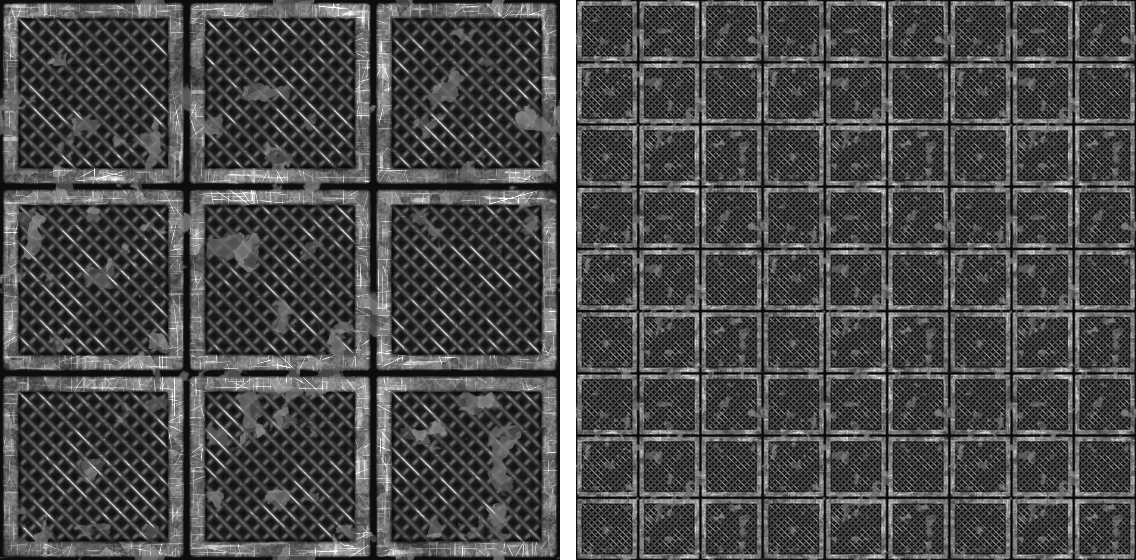
Left, the tile; right, the same tile 3 across and 3 down.
This texture is drawn by a WebGL 1 fragment shader. Its source:

```glsl
precision highp float;
uniform vec2 u_resolution;

// Layout: panels per canvas, the rest in units of one panel
const float PANELS = 3.0;
const float GAP = 0.017;
const float FRAME = 0.098;
const float WIRES = 10.0;
const float WIRE_CORE = 0.03;
const float WIRE_EDGE = 0.19;

// Grey levels
const float GAP_TONE = 0.05;
const float PIT_TONE = 0.08;
const float UNDER_TONE = 0.23;
const float OVER_DIM = 0.24;
const float OVER_BRIGHT = 0.46;
const float FRAME_DARK = 0.16;
const float FRAME_LIGHT = 0.74;
const float STAIN_TONE = 0.45;

// Wear
const float SCRATCH_HALF_WIDTH = 0.0006;
const float SCRATCH_GRID = 9.0;
const float PATCH_GRID = 42.0;
const float STAIN_LEVEL = 0.67;

float hash(vec2 p) {
  return fract(sin(dot(p, vec2(127.1, 311.7))) * 43758.5);
}

// Value noise that wraps after a whole number of lattice steps
float noise(vec2 p, vec2 period) {
  vec2 i = floor(p), f = fract(p);
  f = f * f * (3.0 - 2.0 * f);
  vec2 a = mod(i, period), b = mod(i + 1.0, period);
  return mix(mix(hash(a), hash(vec2(b.x, a.y)), f.x),
             mix(hash(vec2(a.x, b.y)), hash(b), f.x), f.y);
}

float fbm(vec2 uv, float freq, float seed) {
  float sum = 0.0, amp = 0.533;
  for (int i = 0; i < 4; i++) {
    sum += amp * noise(uv * freq + seed, vec2(freq));
    freq *= 2.0;
    amp *= 0.5;
  }
  return sum;
}

// Flat random grey per irregular cell
float patches(vec2 uv, float grid) {
  vec2 p = uv * grid, base = floor(p);
  float nearest = 9.0, tone = 0.0;
  for (int j = -1; j <= 1; j++) {
    for (int i = -1; i <= 1; i++) {
      vec2 c = base + vec2(i, j), id = mod(c, grid);
      float d = length(c + vec2(hash(id), hash(id + 17.3)) - p);
      if (d < nearest) { nearest = d; tone = hash(id + 5.9); }
    }
  }
  return tone;
}

// One short line per cell, mostly close to an axis
float scratches(vec2 uv, float grid, float seed, float px) {
  vec2 p = uv * grid, base = floor(p);
  float sum = 0.0;
  for (int j = -1; j <= 1; j++) {
    for (int i = -1; i <= 1; i++) {
      vec2 c = base + vec2(i, j), id = mod(c, grid) + seed;
      vec2 d = p - c - vec2(hash(id), hash(id + 17.3));
      float tilt = hash(id + 31.7) - 0.5;
      float angle = 1.5708 * step(0.5, hash(id + 43.1)) + 6.0 * tilt * tilt * tilt;
      vec2 dir = vec2(cos(angle), sin(angle));
      float across = abs(d.x * dir.y - d.y * dir.x) / grid;
      float reach = mix(0.25, 0.95, hash(id + 59.9));
      float line = 1.0 - smoothstep(SCRATCH_HALF_WIDTH - 0.5 * px, SCRATCH_HALF_WIDTH + 0.5 * px, across);
      sum += line * (1.0 - smoothstep(0.6 * reach, reach, abs(dot(d, dir)))) * hash(id + 71.3);
    }
  }
  return sum;
}

float roundBox(vec2 p, float halfSize, float radius) {
  vec2 d = abs(p) - halfSize + radius;
  return length(max(d, 0.0)) + min(max(d.x, d.y), 0.0) - radius;
}

void main() {
  vec2 uv = gl_FragCoord.xy / u_resolution;
  float px = 1.0 / min(u_resolution.x, u_resolution.y);
  vec2 cell = fract(uv * PANELS) - 0.5;
  float soft = max(PANELS * px, 0.006);

  // Shared wear
  float broad = fbm(uv, 12.0, 3.0);
  float grain = noise(uv * 256.0, vec2(256.0));
  float scratch = 0.0;
  for (int i = 1; i <= 5; i++) {
    float layer = float(i);
    scratch += scratches(uv, SCRATCH_GRID * layer, layer * 7.7, px);
  }
  vec2 warp = vec2(fbm(uv, 40.0, 11.0), fbm(uv, 40.0, 23.0)) - 0.5;
  float stain = smoothstep(STAIN_LEVEL, STAIN_LEVEL + 0.05, fbm(uv + 0.02 * warp, 18.0, 37.0));

  // Woven mesh: bright wires cross over dim ones
  vec2 diagonal = WIRES * vec2(cell.x + cell.y, cell.x - cell.y);
  vec2 wireDist = abs(fract(diagonal + 0.5) - 0.5);
  vec2 wire = 1.0 - smoothstep(vec2(WIRE_CORE), vec2(WIRE_EDGE), wireDist);
  float shine = fbm(uv, 24.0, 51.0);
  float mesh = PIT_TONE + 0.05 * (grain - 0.5) + 0.09 * (1.0 - smoothstep(0.1, 0.36, min(wireDist.x, wireDist.y)));
  mesh += UNDER_TONE * wire.y * smoothstep(0.08, 0.42, wireDist.x);
  mesh = mix(mesh, mix(OVER_DIM, OVER_BRIGHT, shine), wire.x);
  float glint = (1.0 - smoothstep(0.0, 0.09, wireDist.x)) * smoothstep(0.54, 0.72, shine);
  mesh += 0.45 * glint + 0.16 * scratch * wire.x;

  // Scraped metal frame
  float mottle = patches(uv + 0.016 * warp, PATCH_GRID);
  float streak = max(noise(uv * vec2(24.0, 240.0), vec2(24.0, 240.0)),
                     noise(uv * vec2(240.0, 24.0), vec2(240.0, 24.0)));
  float frame = mix(FRAME_DARK, FRAME_LIGHT, 0.35 * mottle + 0.65 * broad);
  frame += 0.28 * smoothstep(0.72, 0.98, streak) + 0.16 * (grain - 0.5);
  frame += 0.55 * scratch * smoothstep(0.25, 0.65, broad);

  // Assemble with worn edges and shading along the rims
  float wobble = 0.008 * (fbm(uv, 48.0, 67.0) - 0.5);
  float outer = roundBox(cell, 0.5 - GAP, 0.022) + wobble;
  float inner = roundBox(cell, 0.5 - FRAME, 0.006) + wobble;
  mesh *= mix(0.45, 1.0, smoothstep(0.0, 0.03, -inner));
  frame *= mix(0.6, 1.0, smoothstep(0.0, 0.016, -outer)) * mix(0.6, 1.0, smoothstep(0.0, 0.018, inner));
  float tone = mix(mesh, frame, smoothstep(-soft, soft, inner));
  tone = mix(tone, GAP_TONE, smoothstep(-soft, soft, outer));
  tone = mix(tone, max(tone, STAIN_TONE + 0.3 * (mottle - 0.5)), 0.75 * stain);
  gl_FragColor = vec4(vec3(clamp(tone, 0.0, 1.0)), 1.0);
}
```
